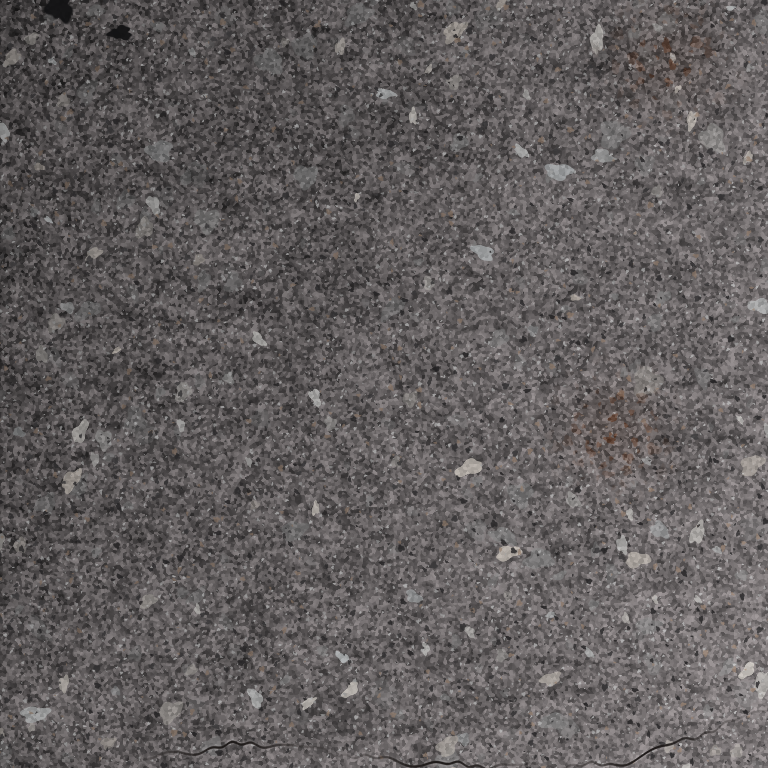
A Shadertoy shader for this texture:

```glsl
vec3 hash3(vec2 cell) {
    vec3 h = fract(cell.xyx * vec3(0.1031, 0.1030, 0.0973));
    h += dot(h, h.yxz + 33.33);
    return fract((h.xxy + h.yzz) * h.zyx);
}

// Soft cellular noise: a random tone per grain, centred on zero
float cellTone(vec2 p) {
    vec2 base = floor(p);
    float sum = 0.0, weight = 0.0;
    for (int y = -1; y <= 1; y++)
    for (int x = -1; x <= 1; x++) {
        vec2 cell = base + vec2(x, y);
        vec3 rnd = hash3(cell);
        vec2 d = cell + rnd.xy - p;
        float w = exp(-14.0 * dot(d, d));
        sum += w * (rnd.z - 0.5);
        weight += w;
    }
    return sum / weight;
}

// Irregular chips, one per cell at most: coverage, two random values
vec3 scatter(vec2 uv, float cells, float share, vec2 radii, float seed) {
    vec2 p = uv * cells, base = floor(p);
    float soft = 0.0011 * cells;
    vec3 result = vec3(0.0);
    for (int y = -1; y <= 1; y++)
    for (int x = -1; x <= 1; x++) {
        vec2 cell = base + vec2(x, y);
        vec3 place = hash3(cell + seed);
        vec3 look = hash3(cell + seed + 57.0);
        if (place.z > share) continue;
        vec2 d = p - cell - place.xy;
        float turn = 0.5 * sin(look.x * 40.0) + 3.0 * look.x;
        d = mat2(cos(turn), sin(turn), -sin(turn), cos(turn)) * d;
        d.y *= 1.0 + 1.1 * look.y;
        float a = atan(d.y, d.x);
        float outline = 1.0 + 0.16 * sin(3.0 * a + 20.0 * look.z)
                            + 0.10 * sin(5.0 * a + 31.0 * look.y);
        float radius = cells * mix(radii.x, radii.y, look.z * look.z) * outline;
        float cover = 1.0 - smoothstep(-soft, soft, length(d) - radius);
        if (cover > result.x) result = vec3(cover, look.xy);
    }
    return result;
}

float blob(vec2 uv, vec2 centre, vec2 size) {
    vec2 d = (uv - centre) / size;
    float a = atan(d.y, d.x);
    return 1.0 - smoothstep(0.85, 1.1, length(d) + 0.2 * sin(3.0 * a + 1.0) + 0.1 * sin(7.0 * a));
}

float glow(vec2 uv, vec2 centre, float size) {
    vec2 d = (uv - centre) / size;
    return exp(-dot(d, d));
}

void mainImage(out vec4 fragColor, in vec2 fragCoord) {
    vec2 uv = fragCoord / iResolution.xy;

    // Uneven light and cement paste
    float light = 0.365 + 0.14 * (uv.x - 0.5) - 0.08 * (uv.y - 0.5);
    light += 0.012 * sin(uv.x * 9.0 + 3.0 * sin(uv.y * 5.0)) * sin(uv.y * 11.0 + uv.x * 4.0);
    float fine = cellTone(uv * 250.0);
    float tone = light + 0.24 * fine + 0.11 * cellTone(uv * 95.0 + 7.0)
               + 0.05 * cellTone(uv * vec2(13.0, 21.0));

    // Faint horizontal trowel lines
    float wave = sin(uv.y * 170.0 + 2.5 * sin(uv.x * 6.0) + 0.8 * sin(uv.x * 31.0));
    float patches = smoothstep(-0.1, 0.3, cellTone(uv * vec2(7.0, 26.0) + 3.0));
    tone -= 0.045 * smoothstep(0.6, 1.0, wave) * patches;
    vec3 color = tone * vec3(1.03, 0.985, 0.99);

    // Buried and exposed stones
    vec3 buried = scatter(uv, 22.0, 0.38, vec2(0.006, 0.020), 11.0);
    color = mix(color, vec3(light + 0.10 + 0.10 * fine), buried.x * (0.2 + 0.5 * buried.y));
    vec3 stone = scatter(uv, 17.0, 0.34, vec2(0.006, 0.019), 83.0);
    vec3 stoneColor = (light + 0.17 + 0.13 * stone.z + 0.12 * fine)
                    * mix(vec3(0.98, 1.0, 1.01), vec3(1.05, 1.0, 0.95), stone.y);
    color = mix(color, stoneColor, stone.x * (0.55 + 0.4 * stone.z));

    // Sand: pale chips, tan grains and black grit
    vec3 pale = scatter(uv, 125.0, 0.32, vec2(0.0007, 0.0027), 29.0);
    color = mix(color, vec3(light + 0.17 + 0.18 * pale.y), 0.8 * pale.x);
    vec3 tan_ = scatter(uv, 60.0, 0.16, vec2(0.0015, 0.0045), 141.0);
    color = mix(color, (light + 0.08) * vec3(1.18, 1.0, 0.86), 0.65 * tan_.x);
    vec3 grit = scatter(uv, 75.0, 0.27, vec2(0.0012, 0.0048), 211.0);
    color = mix(color, vec3(0.13, 0.125, 0.13) + 0.1 * grit.y, 0.85 * grit.x);

    // Rust stains
    float rustZone = glow(uv, vec2(0.80, 0.44), 0.055) + 0.8 * glow(uv, vec2(0.87, 0.92), 0.06);
    vec3 rust = scatter(uv, 65.0, 0.6, vec2(0.003, 0.009), 307.0);
    color = mix(color, vec3(0.36, 0.21, 0.13) + 0.2 * fine, min(rustZone, 1.0) * (0.12 + 0.6 * rust.x));

    // Crack along the lower edge
    float bump = (uv.x - 0.34) / 0.14;
    float crackY = 0.003 + 0.028 * exp(-bump * bump) + 0.37 * max(uv.x - 0.8, 0.0)
                 + 0.003 * sin(uv.x * 67.0) + 0.002 * sin(uv.x * 173.0 + 2.0 * sin(uv.x * 41.0));
    float crackDist = abs(uv.y - crackY);
    float crackFade = smoothstep(0.09, 0.2, uv.x) * (0.6 + 0.4 * sin(uv.x * 23.0 + 1.0));
    color += 0.06 * crackFade * (1.0 - smoothstep(0.002, 0.006, crackDist));
    color = mix(color, vec3(0.12, 0.105, 0.1), crackFade * (1.0 - smoothstep(0.0005, 0.0026, crackDist)));

    // Tar marks in the upper left
    float tar = max(blob(uv, vec2(0.078, 0.992), vec2(0.017, 0.021)),
                    blob(uv, vec2(0.157, 0.957), vec2(0.015, 0.009)));
    color = mix(color, vec3(0.07, 0.07, 0.075), 0.95 * tar);

    fragColor = vec4(clamp(color, 0.0, 1.0), 1.0);
}
```
